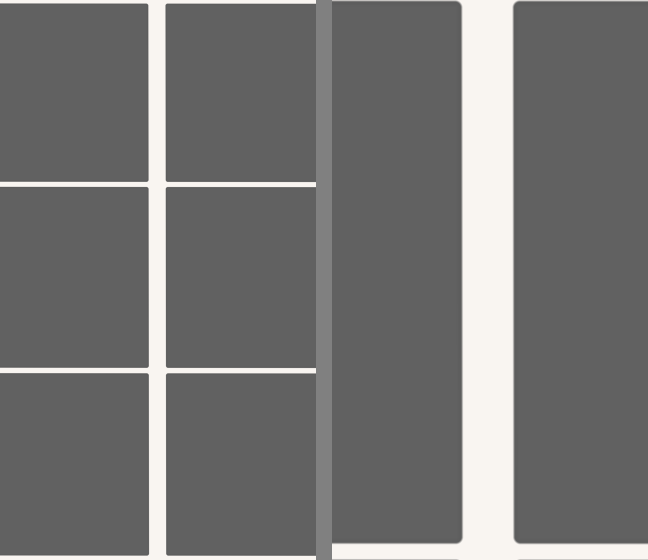
Left, the full canvas; right, a detail of the centre.
A Shadertoy shader for this pattern:

```glsl
// Two columns and three rows of grey rounded tiles on warm white, in slight perspective.

float roundedBox(vec2 p, vec2 halfSize, float radius) {
    vec2 q = abs(p) - halfSize + radius;
    return length(max(q, 0.0)) + min(max(q.x, q.y), 0.0) - radius;
}

// Signed distance to the nearest tile, in units of canvas height
float tileDistance(vec2 p) {
    // The central gutter leans left and the rows dip right a little
    float side = p.x - (0.2815 - 0.0013 * p.y);
    p.y += 0.001 * side;

    float nearest = 1.0;
    for (int i = 0; i < 3; i++) {
        // Rows get slightly shorter towards the top
        float row = float(i);
        float center = 0.1706 + 0.3361 * row - 0.0021 * row * row;
        float halfHeight = 0.1628 - 0.0008 * row - 0.0005 * row * row;
        // Mirroring about the gutter gives both columns
        vec2 local = vec2(abs(side) - 0.0153 - 0.163, p.y - center);
        nearest = min(nearest, roundedBox(local, vec2(0.163, halfHeight), 0.004));
    }
    return nearest;
}

void mainImage(out vec4 fragColor, in vec2 fragCoord) {
    vec2 p = fragCoord / iResolution.y;
    float soft = max(0.0009, 0.7 / iResolution.y);
    float d = tileDistance(p);

    vec3 paper = vec3(0.975, 0.96, 0.945);
    vec3 tile = vec3(0.38);
    // Faint dark rim just inside each tile
    tile -= 0.015 * smoothstep(-0.004, -0.001, d);

    vec3 color = mix(tile, paper, smoothstep(-soft, soft, d));
    fragColor = vec4(color, 1.0);
}
```
